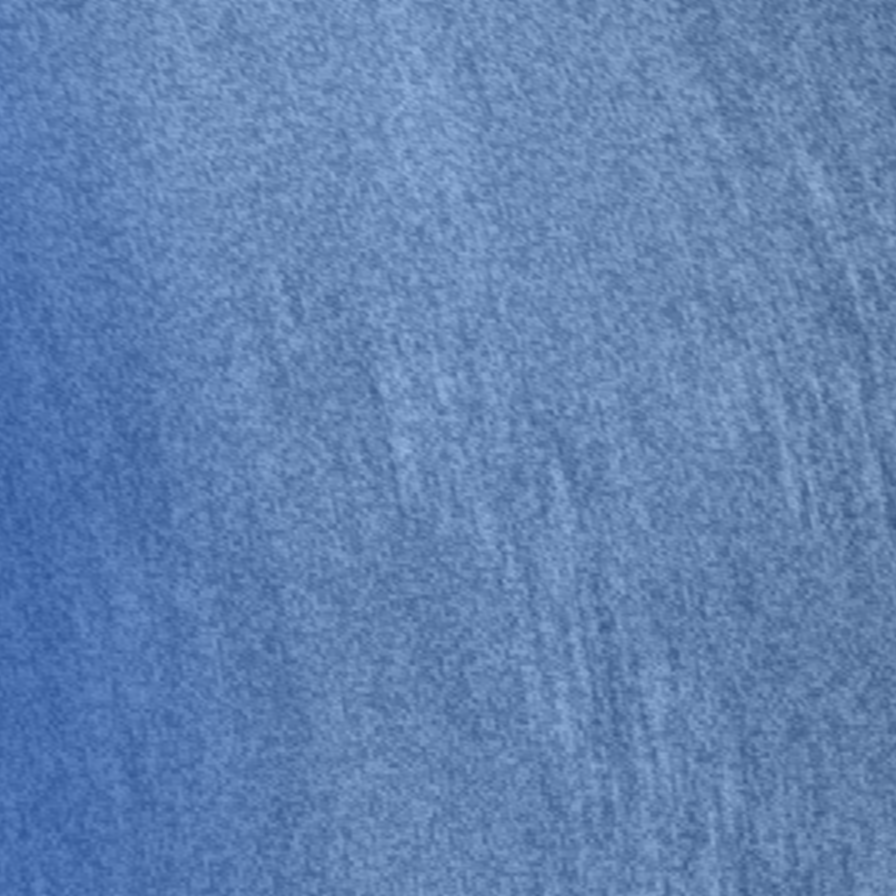
This texture is drawn by a Shadertoy shader. Its source:

```glsl
float hash(vec2 p) {
    vec3 q = fract(vec3(p.xyx) * 0.1031);
    q += dot(q, q.yzx + 33.33);
    return fract((q.x + q.y) * q.z);
}

// Smooth value noise, centred on zero
float noise(vec2 p) {
    vec2 cell = floor(p), f = fract(p);
    f = f * f * (3.0 - 2.0 * f);
    float low = mix(hash(cell), hash(cell + vec2(1, 0)), f.x);
    float high = mix(hash(cell + vec2(0, 1)), hash(cell + vec2(1, 1)), f.x);
    return mix(low, high, f.y) - 0.5;
}

float clouds(vec2 p) {
    float sum = 0.0, weight = 0.6;
    for (int i = 0; i < 3; i++) {
        sum += weight * noise(p);
        p = p * 2.1 + 17.3;
        weight *= 0.5;
    }
    return sum;
}

void mainImage(out vec4 fragColor, in vec2 fragCoord) {
    vec2 uv = fragCoord / iResolution.xy;

    // Threads lean left towards the top and stand upright at the bottom
    float across = uv.x + 0.06 * uv.y + 0.17 * uv.y * uv.y;
    vec2 cloth = vec2(across, uv.y) + 2.0;

    // Dye: saturated blue on the left, greyer on the right
    vec3 deepBlue = vec3(0.285, 0.435, 0.68);
    vec3 washedBlue = vec3(0.39, 0.515, 0.69);
    vec3 greyBlue = vec3(0.38, 0.495, 0.65);
    float wash = across + 0.12 * clouds(cloth * vec2(7.0, 3.0));
    vec3 color = mix(deepBlue, washedBlue, smoothstep(0.0, 0.46, wash));
    color = mix(color, greyBlue, smoothstep(0.55, 1.15, wash));

    // Broad light: faded top, shaded left middle, soft wear along the threads
    vec2 fade = (uv - vec2(0.46, 0.9)) / vec2(0.45, 0.38);
    vec2 shade = (uv - vec2(0.0, 0.42)) / vec2(0.22, 0.3);
    float light = 0.06 * exp(-dot(fade, fade)) - 0.025 * exp(-dot(shade, shade));
    light += 0.055 * clouds(cloth * vec2(9.0, 4.0) + 40.0);
    light += 0.04 * noise(cloth * vec2(38.0, 3.5));

    // Thread ridges and sparse long streaks, stronger in patches
    float patches = smoothstep(-0.25, 0.3, clouds(cloth * vec2(6.0, 4.0) + 9.0));
    patches *= 0.5 + 0.5 * smoothstep(0.1, 0.7, across);
    float ridges = noise(cloth * vec2(125.0, 26.0));
    float streak = noise(cloth * vec2(95.0, 9.0) + 70.0);
    light += patches * (0.105 * ridges + 0.3 * streak * abs(streak));

    // Weave grain
    float grain = 0.125 * noise(cloth * vec2(185.0, 165.0));
    grain += 0.085 * noise(cloth * vec2(215.0, 290.0) + 31.0);
    light += grain * mix(0.75, 1.15, smoothstep(0.0, 0.5, across));

    color += light * vec3(1.0, 1.0, 0.95);
    fragColor = vec4(clamp(color, 0.0, 1.0), 1.0);
}
```
